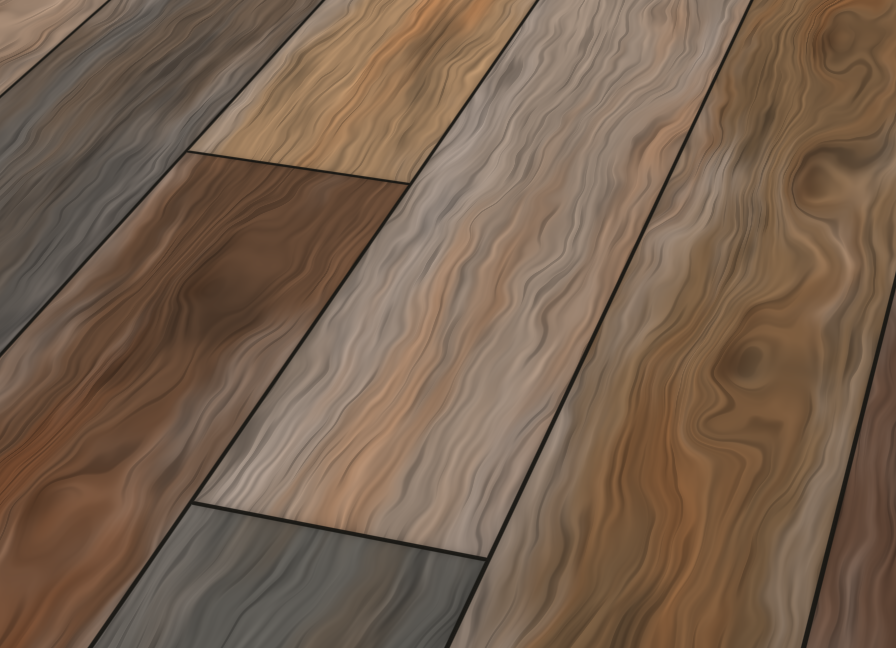
A WebGL 2 fragment shader for this texture:

```glsl
#version 300 es
precision highp float;
// Weathered wood planks on a floor seen in perspective. Two vanishing points
// give board coordinates; each board takes a tone by its place, then layered
// stretched noise adds grain, knots, pale wear and dark seams.
uniform vec2 u_resolution;
out vec4 fragColor;

float hash(vec2 p) {
  return fract(sin(dot(p, vec2(127.1, 311.7))) * 43758.5453);
}

float noise(vec2 p) {
  vec2 i = floor(p), f = fract(p);
  f = f * f * (3.0 - 2.0 * f);
  return mix(mix(hash(i), hash(i + vec2(1, 0)), f.x),
             mix(hash(i + vec2(0, 1)), hash(i + vec2(1, 1)), f.x), f.y);
}

float fbm(vec2 p) {
  float sum = 0.0, amp = 0.53;
  for (int i = 0; i < 4; i++) {
    sum += amp * noise(p);
    p = p * 2.03 + 17.3;
    amp *= 0.5;
  }
  return sum;
}

vec3 boardTone(float column, float row) {
  vec3 tones[8] = vec3[8](
    vec3(0.54, 0.475, 0.42), vec3(0.46, 0.355, 0.25),
    vec3(0.36, 0.26, 0.20), vec3(0.61, 0.51, 0.43),
    vec3(0.35, 0.33, 0.31), vec3(0.41, 0.295, 0.215),
    vec3(0.36, 0.35, 0.33), vec3(0.63, 0.50, 0.37));
  return tones[int(mod(column + 2.0 * row, 8.0))];
}

// Coverage of a seam whose distance and pixel footprint share one unit
float seam(float dist, float halfWidth, float pixel) {
  return 1.0 - smoothstep(halfWidth - pixel * 0.7, halfWidth + pixel * 0.7, dist);
}

void main() {
  // Perspective: x runs across the boards, y along them
  vec2 p = gl_FragCoord.xy / u_resolution.y;
  float depth = 2.502 - p.y;
  vec2 plane = vec2(((p.x - 1.868) / depth + 0.691) / 0.22, (p.x + 11.475) / depth);
  vec2 pixel = fwidth(plane);

  // Staggered boards
  float column = floor(plane.x);
  float run = (plane.y - 5.168 + 1.61 * column) / 5.2;
  float row = floor(run);
  vec2 board = vec2(fract(plane.x), fract(run) * 5.2);
  vec2 seed = 40.0 * vec2(hash(vec2(column, row)), hash(vec2(row + 7.0, column)));
  vec3 tone = boardTone(column, row);
  float warmth = smoothstep(0.13, 0.19, tone.r - tone.b);

  // Wandering grain, pushed into loops around the knots
  float drift = fbm(board * vec2(2.5, 1.6) + seed) - 0.5;
  float ripple = noise(board * vec2(6.0, 7.0) + seed) - 0.5;
  float across = board.x + 0.22 * drift + 0.03 * ripple;
  float core = 0.0;
  for (float i = 0.0; i < 3.0; i++) {
    vec2 knot = vec2(0.42 + 0.16 * hash(seed + i), 2.5 + 0.95 * i + 0.2 * hash(seed - i));
    vec2 away = (board - knot) * vec2(6.5, 2.4);
    away += 0.5 * (vec2(drift, ripple));
    float d2 = dot(away, away);
    across += warmth * 0.24 * exp(-d2);
    core += warmth * exp(-d2 * 7.0) * (0.5 + 0.5 * hash(seed + 3.0 * i));
  }

  // Broad streaks, fibres and engraved pores
  float streak = fbm(vec2(across * 5.0, board.y * 0.7) + seed);
  float fibre = fbm(vec2(across * 24.0, board.y * 1.8) + seed);
  vec2 porePos = vec2(across * 52.0, board.y * 4.0) + seed;
  float relief = noise(porePos) - noise(porePos + vec2(0.65, 0.15));
  float pore = smoothstep(0.62, 0.92, noise(porePos * vec2(1.25, 0.8) + 9.0));
  float rings = 0.5 + 0.5 * sin(across * 95.0 + 5.0 * drift);

  vec3 color = tone * (0.74 + 0.30 * streak + 0.26 * fibre);
  color = mix(color, color * vec3(1.12, 0.94, 0.78),
              0.75 * smoothstep(0.45, 0.75, fbm(vec2(across * 4.0, board.y * 0.5) + seed + 21.0)));
  color *= 1.0 - 0.10 * warmth * rings * smoothstep(0.3, 0.6, fibre);

  // Pale wear gathers along the long edges; dark stains break the middle
  float edge = smoothstep(0.38, 0.0, board.x) + 0.6 * smoothstep(0.65, 1.0, board.x);
  float patches = fbm(vec2(across * 4.5, board.y * 1.1) + seed + 5.0);
  float wear = smoothstep(0.5, 0.95, patches * 0.85 + edge * 0.33 + 0.12 * (fibre - 0.5));
  color = mix(color, vec3(0.61, 0.56, 0.525) * (0.82 + 0.35 * fibre), 0.72 * wear);
  float stain = smoothstep(0.58, 0.8, fbm(vec2(across * 6.0, board.y * 1.5) + seed + 13.0));
  color = mix(color, color * vec3(0.68, 0.70, 0.72), 0.6 * stain);
  color = mix(color, vec3(0.24, 0.15, 0.09), 0.65 * min(core, 1.0));

  color *= 1.0 + 0.17 * relief - 0.17 * pore;
  color *= 0.97 + 0.07 * p.y;

  // Long seams and end joints, with a soft shaded bevel
  float side = min(board.x, 1.0 - board.x);
  float end = min(board.y, 5.2 - board.y);
  color *= 1.0 - 0.22 * exp(-min(side, end) * 70.0);
  float gap = max(seam(side, 0.0075, pixel.x), seam(end, 0.007, pixel.y));
  color = mix(color, vec3(0.09, 0.085, 0.07), 0.93 * gap);
  fragColor = vec4(color, 1.0);
}
```
